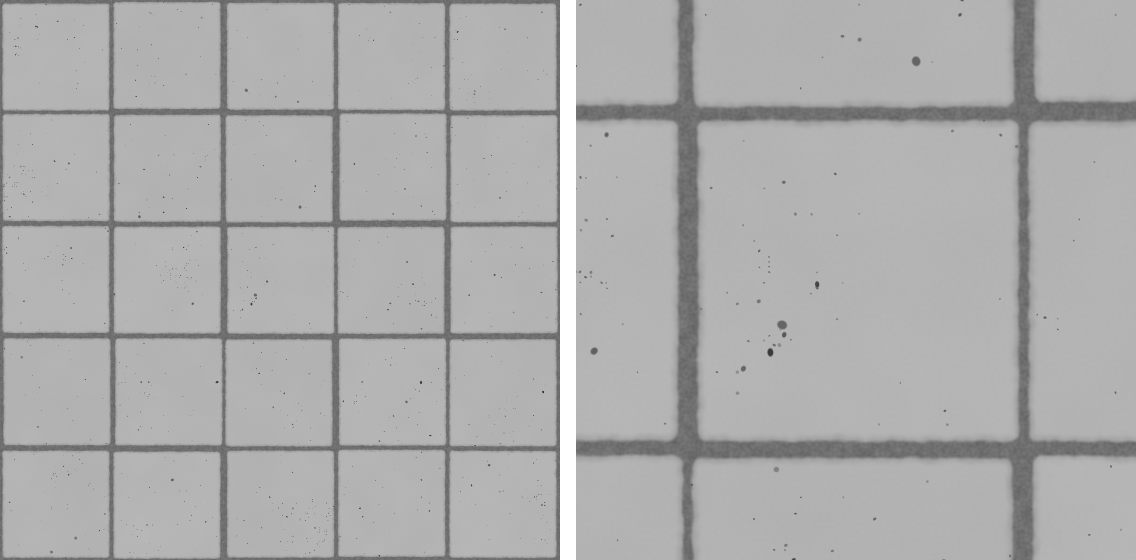
Left, the full canvas; right, a detail of the centre.
A WebGL 2 fragment shader for this texture:

```glsl
#version 300 es
precision highp float;

#define TILES 5.0
#define HALF_SIZE 0.4775
#define CORNER 0.028
#define SHIFT 0.010
#define EDGE_WEAR 0.005
#define DIRT 0.42
#define FACE_COLOR vec3(0.703)
#define RIM_COLOR vec3(0.615)
#define GROUT_COLOR vec3(0.435)
#define SPECK_COLOR vec3(0.17)

uniform vec2 u_resolution;
out vec4 fragColor;

// Integer hash: three values in 0..1 per lattice point and seed
vec3 hash3(vec2 cell, int seed) {
    uvec3 v = uvec3(ivec3(ivec2(cell), seed)) * 1664525u + 1013904223u;
    v.x += v.y * v.z; v.y += v.z * v.x; v.z += v.x * v.y;
    v ^= v >> 16u;
    v.x += v.y * v.z; v.y += v.z * v.x; v.z += v.x * v.y;
    return vec3(v >> 8u) / 16777216.0;
}

float cornerSlope(vec2 cell, vec2 offset, float period, int seed) {
    float angle = 6.28319 * hash3(mod(cell, period), seed).x;
    return dot(vec2(cos(angle), sin(angle)), offset);
}

// Gradient noise over tile units that wraps at the canvas edge
float noise(vec2 tilePos, float perTile, int seed) {
    vec2 p = tilePos * perTile, i = floor(p), f = p - i;
    float period = TILES * perTile;
    vec2 w = f * f * f * (f * (f * 6.0 - 15.0) + 10.0);
    vec2 e = vec2(1.0, 0.0);
    float low = mix(cornerSlope(i, f, period, seed),
                    cornerSlope(i + e, f - e, period, seed), w.x);
    float high = mix(cornerSlope(i + e.yx, f - e.yx, period, seed),
                     cornerSlope(i + e.xx, f - e.xx, period, seed), w.x);
    return mix(low, high, w.y);
}

float roundedBox(vec2 p, float halfSize, float radius) {
    vec2 q = abs(p) - halfSize + radius;
    return length(max(q, 0.0)) + min(max(q.x, q.y), 0.0) - radius;
}

// Patches of dirt, with their own places and strength on every tile
float dirtDensity(vec2 tilePos) {
    vec2 tile = mod(floor(tilePos), TILES), local = fract(tilePos);
    float density = 0.0;
    for (int k = 0; k < 3; k++) {
        vec3 place = hash3(tile, 10 + k), trait = hash3(tile, 20 + k);
        vec2 away = (local - mix(vec2(0.1), vec2(0.9), place.xy))
                  / mix(0.05, 0.19, trait.x);
        density += pow(place.z, 4.0) * exp(-dot(away, away));
    }
    float patchy = smoothstep(-0.25, 0.4, noise(tilePos, 11.0, 4));
    return density * patchy;
}

// One speck at most in each small cell; returns its coverage
float specks(vec2 tilePos, float perTile, float base, float gain, int seed) {
    vec2 p = tilePos * perTile, cell = floor(p);
    vec2 wrapped = mod(cell, TILES * perTile);
    vec3 place = hash3(wrapped, seed), trait = hash3(wrapped, seed + 1);
    float chance = base + gain * dirtDensity((cell + 0.5) / perTile);
    vec2 away = p - cell - mix(vec2(0.36), vec2(0.64), place.xy);
    float angle = 6.28319 * trait.y;
    away *= mat2(cos(angle), sin(angle), -sin(angle), cos(angle));
    away.x *= mix(1.0, 1.5, trait.z);
    float radius = mix(0.16, 0.38, trait.x * trait.x);
    float soft = 0.06 + 0.4 * perTile * TILES / u_resolution.y;
    float dot1 = 1.0 - smoothstep(radius - soft, radius + soft, length(away));
    return step(place.z, chance) * dot1 * mix(0.4, 1.0, trait.z);
}

void main() {
    vec2 tilePos = gl_FragCoord.xy / u_resolution * TILES;
    vec2 tile = floor(tilePos);
    float pixel = TILES / u_resolution.y;
    vec3 variation = hash3(tile, 1);

    // Slightly displaced tile with a worn outline
    vec2 local = tilePos - tile - 0.5 - SHIFT * (2.0 * variation.xy - 1.0);
    float wear = noise(tilePos, 14.0, 2) + 0.8 * noise(tilePos, 37.0, 3);
    float edge = roundedBox(local, HALF_SIZE, CORNER) + EDGE_WEAR * wear;
    float soft = max(0.007, 0.7 * pixel);
    float face = 1.0 - smoothstep(-soft, soft, edge);

    // Grout with coarse and fine grain
    float grain = noise(tilePos, 90.0, 5);
    vec3 grout = GROUT_COLOR + 0.05 * noise(tilePos, 28.0, 6) + 0.05 * grain;

    // Glaze with faint clouds, darkened towards the rim
    float cloud = noise(tilePos, 2.0, 7) + 0.5 * noise(tilePos, 6.0, 8);
    vec3 glaze = FACE_COLOR + 0.012 * cloud + 0.008 * grain
               + 0.010 * (variation.z - 0.5);
    float rim = smoothstep(-0.034, 0.0, edge + 0.004 * wear);
    glaze = mix(glaze, RIM_COLOR, 0.85 * rim * rim);

    // Fine dust, small specks and a few larger pits
    float dust = 0.6 * specks(tilePos, 64.0, 0.005, DIRT, 30);
    float small = 0.85 * specks(tilePos, 40.0, 0.004, 0.4 * DIRT, 40);
    float pits = specks(tilePos, 23.0, 0.002, 0.07 * DIRT, 50);
    glaze = mix(glaze, SPECK_COLOR, max(dust, max(small, pits)));

    fragColor = vec4(mix(grout, glaze, face), 1.0);
}
```
